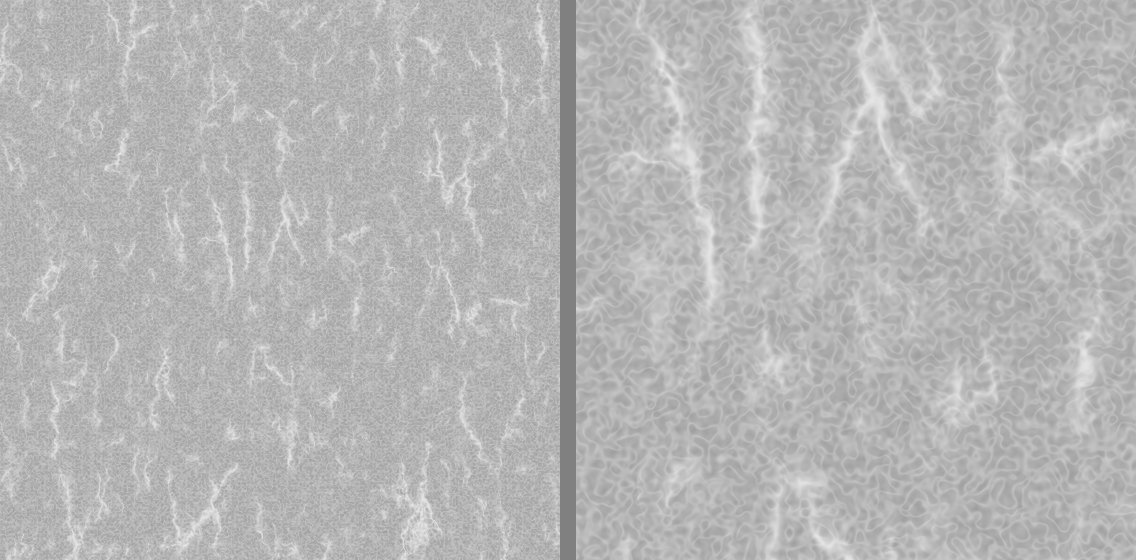
Left: the whole. Right: its middle third, enlarged.
This texture map is drawn by a Shadertoy shader. Its source:

```glsl
const vec3 BASE_GREY = vec3(0.664);
const vec3 VEIN_WHITE = vec3(0.93);
const vec2 LONG_CELLS = vec2(13.0, 4.0);    // cells per canvas, long cracks
const vec2 SHORT_CELLS = vec2(27.0, 10.0);  // cells per canvas, short cracks
const vec2 TINY_CELLS = vec2(44.0, 24.0);   // cells per canvas, tiny cracks
const float LONG_WIDTH = 0.0038;
const float SHORT_WIDTH = 0.0030;
const float TINY_WIDTH = 0.0022;
const float HALO_WIDTH = 0.0085;
const float HALO_STRENGTH = 0.34;
const float SMUDGE_STRENGTH = 0.34;
const float FIBRE_SCALE = 150.0;
const float FIBRE_STRENGTH = 0.07;
const float GRAIN_SCALE = 230.0;
const float GRAIN_STRENGTH = 0.08;

vec2 hash2(vec2 p) {
    vec2 q = vec2(dot(p, vec2(127.1, 311.7)), dot(p, vec2(269.5, 183.3)));
    return fract(sin(q) * 43758.5453);
}

float cornerSlope(vec2 cell, vec2 offset) {
    return dot(hash2(cell) * 2.0 - 1.0, offset);
}

// Gradient noise, centred on zero
float noise(vec2 p) {
    vec2 i = floor(p), f = fract(p);
    vec2 u = f * f * (3.0 - 2.0 * f);
    vec2 e = vec2(1.0, 0.0);
    float low = mix(cornerSlope(i, f), cornerSlope(i + e.xy, f - e.xy), u.x);
    float high = mix(cornerSlope(i + e.yx, f - e.yx), cornerSlope(i + e.xx, f - e.xx), u.x);
    return mix(low, high, u.y);
}

vec2 noise2(vec2 p) {
    return vec2(noise(p), noise(p + 37.4));
}

// Thin bright threads along the zero lines of the noise
float threads(vec2 p) {
    p += 0.7 * noise2(p * 0.6 + 11.0);
    return 1.0 - smoothstep(0.0, 0.28, abs(noise(p)));
}

// Distance to the nearest border of stretched Voronoi cells, in canvas units
float crackDistance(vec2 uv, vec2 cells, float seed) {
    vec2 p = uv * cells;
    vec2 home = floor(p), f = fract(p);
    vec2 nearCell = vec2(0.0), nearOffset = vec2(0.0);
    float best = 100.0;
    for (int y = -1; y <= 1; y++)
    for (int x = -1; x <= 1; x++) {
        vec2 c = vec2(x, y);
        vec2 r = c + hash2(home + c + seed) - f;
        if (dot(r, r) < best) {
            best = dot(r, r);
            nearCell = c;
            nearOffset = r;
        }
    }
    float d = 100.0;
    for (int y = -2; y <= 2; y++)
    for (int x = -2; x <= 2; x++) {
        vec2 c = nearCell + vec2(x, y);
        vec2 r = c + hash2(home + c + seed) - f;
        vec2 gap = r - nearOffset;
        if (dot(gap, gap) > 0.0001) {
            vec2 n = normalize(gap);
            d = min(d, dot(0.5 * (nearOffset + r), n) / length(n * cells));
        }
    }
    return max(d, 0.0);
}

// Broken crack with a bright core and a frayed halo
float vein(vec2 uv, vec2 cells, float width, float seed, float cover, float fray) {
    float d = crackDistance(uv, cells, seed);
    float patches = noise(uv * cells * vec2(0.9, 1.5) + seed);
    patches += 0.5 * noise(uv * vec2(40.0, 26.0) + seed);
    float presence = smoothstep(-0.12, 0.3, patches + cover);
    float w = width * (0.75 + 1.5 * noise(uv * 38.0 + seed));
    float core = exp(-pow(d / max(w, 0.0011), 1.3));
    float halo = exp(-d / HALO_WIDTH) * (0.08 + 1.1 * fray * fray);
    return presence * (core * (0.6 + 0.4 * fray) + HALO_STRENGTH * halo);
}

void mainImage(out vec4 fragColor, in vec2 fragCoord) {
    vec2 uv = fragCoord / iResolution.y;

    // Ragged warp, from wide bends to small kinks
    vec2 bent = uv + 0.03 * noise2(uv * vec2(8.0, 5.0));
    bent += 0.017 * noise2(uv * 27.0 + 5.0);
    bent += 0.010 * noise2(uv * 65.0 + 9.0);
    bent += 0.004 * noise2(uv * 140.0 + 15.0);

    // Matted fibres and fine grain
    float fibre = threads(uv * FIBRE_SCALE);
    float fray = threads(uv * FIBRE_SCALE * 0.7 + 23.0);
    float grain = noise(uv * GRAIN_SCALE + 3.0);

    // Long, short and tiny cracks
    float bright = vein(bent, LONG_CELLS, LONG_WIDTH, 17.0, -0.02, fray);
    bright += 0.75 * vein(bent, SHORT_CELLS, SHORT_WIDTH, 61.0, -0.14, fray);
    bright += 0.5 * vein(bent, TINY_CELLS, TINY_WIDTH, 93.0, -0.22, fray);

    // Cloudy smudges drawn out along the height
    float cloud = noise(bent * vec2(26.0, 11.0) + 71.0) + 0.6 * noise(bent * vec2(60.0, 32.0));
    bright += SMUDGE_STRENGTH * smoothstep(0.18, 0.65, cloud) * (0.25 + 0.75 * fray);

    vec3 color = BASE_GREY + FIBRE_STRENGTH * fibre * fibre + GRAIN_STRENGTH * grain;
    color = mix(color, VEIN_WHITE, 1.0 - exp(-1.3 * bright));
    fragColor = vec4(color, 1.0);
}
```
